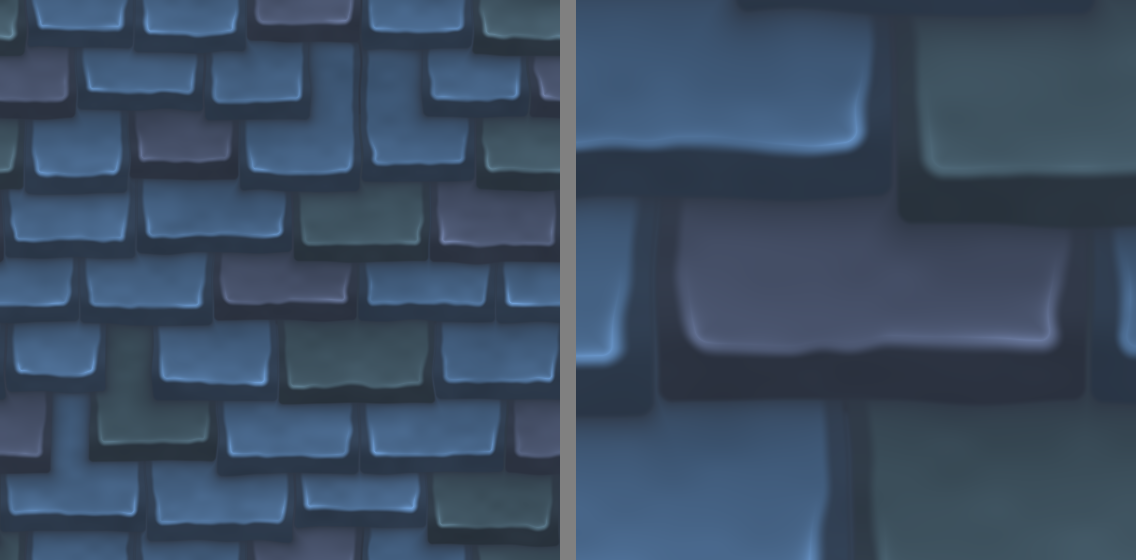
Left, the full canvas; right, a detail of the centre.
Reproduce this texture procedurally as a Shadertoy shader.

```glsl
// Hand-painted slate roof: eight staggered rows of overlapping shingles that wrap
// on all sides. Rows are painted from the lowest layer up; each casts a soft shadow,
// then draws its nearest slate as a bevelled box with a dark lip and a pale worn rim.

#define ROWS 8.0
#define LIP 0.030
#define BEVEL 0.011
#define SEAM 0.002
#define OVERLAP 1.9
#define RIM_LIGHT 0.60
#define SHADOW_REACH 0.013
#define BLUE vec3(0.265, 0.378, 0.510)
#define PURPLE vec3(0.275, 0.315, 0.410)
#define GREEN vec3(0.245, 0.325, 0.375)
#define SHADOW vec3(0.180, 0.213, 0.268)

// Accent slates and narrow or missing slates, one entry per row (-1 is none).
const int PURPLE_COLUMN[8] = int[8](2, 4, 1, 3, 1, -1, 3, -1);
const int GREEN_COLUMN[8] = int[8](4, -1, 4, 2, -1, 2, 0, 3);
const int GAP_COLUMN[8] = int[8](-1, 2, -1, -1, -1, 0, 3, -1);
const float GAP_SHARE[8] = float[8](0.0, 1.0, 0.0, 0.0, 0.0, 0.32, 0.26, 0.0);

float hash(vec2 p) {
    vec3 q = fract(vec3(p.xyx) * 0.1031);
    q += dot(q, q.yzx + 33.33);
    return fract((q.x + q.y) * q.z);
}

// Value noise that wraps over the unit square.
float noise(vec2 p, vec2 cells) {
    p *= cells;
    vec2 i = floor(p), t = fract(p);
    t = t * t * (3.0 - 2.0 * t);
    float a = hash(mod(i, cells)), b = hash(mod(i + vec2(1, 0), cells));
    float c = hash(mod(i + vec2(0, 1), cells)), d = hash(mod(i + vec2(1, 1), cells));
    return mix(mix(a, b, t.x), mix(c, d, t.x), t.y);
}

float roundBox(vec2 p, vec2 lo, vec2 hi, float radius) {
    vec2 c = abs(p - 0.5 * (lo + hi)) - 0.5 * (hi - lo) + radius;
    return length(max(c, 0.0)) + min(max(c.x, c.y), 0.0) - radius;
}

// Left edge of a column, in column widths.
float columnEdge(float column, float row, float count) {
    return column + 0.16 * (hash(vec2(mod(column, count), row) + 7.0) - 0.5);
}

vec3 shadeSlate(vec2 p, vec2 lo, vec2 hi, vec3 tone) {
    float rise = hi.y - LIP - p.y;
    float inset = BEVEL + 0.005 * smoothstep(0.07, 0.0, rise);
    float face = roundBox(p, lo + vec2(inset, 0.0), hi - vec2(inset, LIP), 0.012);
    face += 0.004 * (noise(p, vec2(48.0)) - 0.5);

    // Broad brush strokes, lighter towards the lower edge
    float strokes = 0.6 * noise(p, vec2(14.0, 22.0)) + 0.4 * noise(p, vec2(36.0, 52.0));
    vec3 color = tone * (0.90 + 0.18 * strokes);
    color *= mix(1.06, 0.93, smoothstep(0.0, 0.11, rise));

    // Worn rim, strongest in the lower corners
    float side = abs(2.0 * p.x - lo.x - hi.x) / (hi.x - lo.x);
    float rim = exp(-abs(face + 0.006) / 0.004) * smoothstep(0.065, 0.0, rise);
    float wear = smoothstep(0.2, 0.8, noise(p, vec2(30.0)));
    color += tone * RIM_LIGHT * rim * (0.3 + 0.7 * smoothstep(0.3, 0.85, side)) * (0.35 + 0.65 * wear);

    // Bevelled sides and front lip
    vec3 lip = mix(tone * 0.62, SHADOW, 0.5) * (0.93 + 0.16 * strokes);
    lip *= mix(0.96, 1.12, smoothstep(-0.005, 0.03, rise));
    return mix(color, lip, smoothstep(-0.004, 0.004, face));
}

void paintRow(inout vec3 color, vec2 p, float layer, float blur) {
    float row = mod(layer, ROWS);
    int r = int(row);
    float early = 1.0 - step(3.0, row);
    float count = 4.0 + early;
    float stagger = mod(row + 1.0 - early, 2.0);
    float phase = 0.05 + 0.15 * early + 0.55 * stagger;
    float base = floor(p.x * count - phase);
    float nearest = 1.0;
    vec2 nearLo = vec2(0.0), nearHi = vec2(1.0);
    int nearColumn = 0;

    // Find the closest slate of this row
    for (float k = -1.0; k < 1.5; k++) {
        float column = base + k;
        int c = int(mod(column, count));
        float gap = c == GAP_COLUMN[r] ? GAP_SHARE[r] : 0.0;
        if (gap > 0.9) continue;
        float left = columnEdge(column, row, count);
        float right = columnEdge(column + 1.0, row, count) - gap;
        float drop = 0.28 * (hash(vec2(float(c), row) + 31.0) - 0.5);
        float bottom = (layer + 0.42 + drop) / ROWS;
        vec2 lo = vec2((left + phase) / count + SEAM, bottom - OVERLAP / ROWS);
        vec2 hi = vec2((right + phase) / count - SEAM, bottom + LIP);
        float d = roundBox(p, lo, hi, 0.008);
        if (d < nearest) {
            nearest = d; nearLo = lo; nearHi = hi; nearColumn = c;
        }
    }
    vec3 tone = nearColumn == PURPLE_COLUMN[r] ? PURPLE : nearColumn == GREEN_COLUMN[r] ? GREEN : BLUE;
    tone *= 0.96 + 0.08 * hash(vec2(float(nearColumn), row) + 53.0);
    color = mix(color, SHADOW, 0.85 * exp(-max(nearest, 0.0) / SHADOW_REACH));
    color = mix(color, shadeSlate(p, nearLo, nearHi, tone), smoothstep(blur, -blur, nearest));
}

void mainImage(out vec4 fragColor, in vec2 fragCoord) {
    vec2 p = fragCoord / iResolution.xy;
    p.y = 1.0 - p.y;
    float blur = max(0.002, 1.0 / iResolution.y);

    // Wobble the outlines like brushwork
    vec2 wobble = vec2(noise(p, vec2(18.0)), noise(p + 0.37, vec2(18.0))) - 0.5;
    p += 0.007 * wobble;

    vec3 color = SHADOW;
    float middle = floor(p.y * ROWS);
    for (float k = 2.0; k > -1.5; k--) paintRow(color, p, middle + k, blur);
    fragColor = vec4(color, 1.0);
}
```
